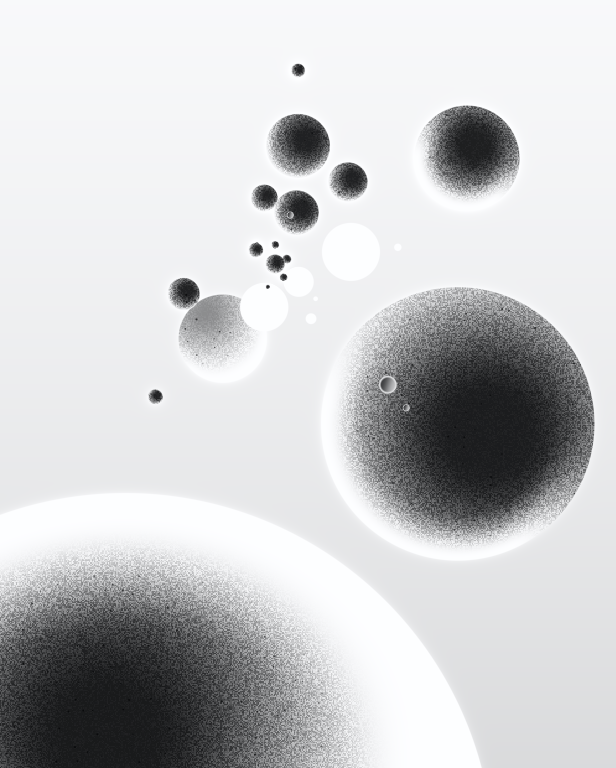
Reproduce this background procedurally as a WebGL 2 fragment shader.

```glsl
#version 300 es
precision highp float;
// Floating monochrome spheres over a pale vertical gradient.
// Each sphere is a disc shaded by a soft offset dark core and a one-sided
// bright rim, stippled with hashed grain and sparse cellular specks.
uniform vec2 u_resolution;
out vec4 fragColor;

const vec3 COOL_TINT = vec3(-0.003, 0.0, 0.006);
const float WHITE = 0.995;

float hash(vec2 p) {
  vec3 q = fract(vec3(p.xyx) * 0.1031);
  q += dot(q, q.yzx + 33.33);
  return fract((q.x + q.y) * q.z);
}

// Soft coverage of a disc; ball = centre and radius
float disc(vec2 p, vec3 ball, float pixel) {
  return 1.0 - smoothstep(-pixel, pixel, length(p - ball.xy) - ball.z);
}

// Fine stipple in -0.5..0.5
float grain(vec2 p) {
  return hash(floor(p * 620.0)) - 0.5;
}

// Sparse round flecks, one candidate in each cell
float specks(vec2 p, float density, float share, float pixel) {
  vec2 cell = floor(p * density);
  vec2 spot = 0.2 + 0.6 * vec2(hash(cell + 3.0), hash(cell + 19.0));
  float radius = mix(0.03, 0.11, hash(cell + 41.0));
  float dist = length(fract(p * density) - spot) - radius;
  float edge = pixel * density;
  return step(hash(cell + 7.0), share) * (1.0 - smoothstep(-edge, edge, dist));
}

// Shaded sphere: core is the dark centre in sphere units, reach the distances
// where its tone fades out, rim the radii of the bright edge facing rimDir
float sphere(float base, vec2 p, vec3 ball, vec2 core, vec2 reach,
             vec2 rim, vec2 rimDir, float dark, float pixel) {
  vec2 q = (p - ball.xy) / ball.z;
  float r = length(q);
  float facing = smoothstep(-0.6, 0.5, dot(q, rimDir) / max(r, 0.001));
  float glow = smoothstep(rim.x, rim.y, r) * facing;
  float body = smoothstep(reach.x, reach.y, length(q - core));
  float tone = 1.0 - (1.0 - body) * (1.0 - glow);
  float middle = 4.0 * tone * (1.0 - tone);
  float flecks = specks(p, 85.0, 0.2, pixel) * (1.0 - smoothstep(0.6, 0.95, tone));
  tone += grain(p) * (0.07 + 0.3 * middle) * (1.0 - smoothstep(0.85, 1.0, tone));
  float shade = mix(dark, WHITE, clamp(tone, 0.0, 1.0)) * (1.0 - 0.65 * flecks);
  float halo = 0.045 * exp(-max(r - 1.0, 0.0) * ball.z / 0.005);
  return mix(min(base + halo, WHITE), shade, disc(p, ball, pixel));
}

// Small dark ball with a pale lower left rim
float pebble(float base, vec2 p, vec3 ball, float pixel) {
  return sphere(base, p, ball, vec2(0.25, 0.2), vec2(0.2, 1.75),
                vec2(0.72, 1.08), vec2(-0.5, -0.86), 0.13, pixel);
}

// Flat luminous disc
float lamp(float base, vec2 p, vec3 ball, float pixel) {
  return mix(base, WHITE, disc(p, ball, pixel));
}

// Glassy bead with a bright ring
float bead(float base, vec2 p, vec3 ball, float pixel) {
  vec2 q = (p - ball.xy) / ball.z;
  float inside = mix(0.25, 0.75, smoothstep(-0.8, 0.9, q.x - q.y * 0.3));
  float ring = smoothstep(0.7, 0.95, length(q));
  return mix(base, mix(inside, 0.88, ring), disc(p, ball, pixel));
}

void main() {
  vec2 p = gl_FragCoord.xy / u_resolution.y;
  float px = 0.75 / u_resolution.y;

  // Backdrop, lighter towards the top
  float v = 0.855 + 0.17 * p.y - 0.05 * p.y * p.y;

  // Pale sphere and the luminous discs beside it
  v = sphere(v, p, vec3(0.290, 0.559, 0.0575), vec2(-0.4, 0.6), vec2(0.0, 1.6),
             vec2(0.7, 1.0), vec2(0.4, -0.9), 0.55, px);
  v = lamp(v, p, vec3(0.344, 0.600, 0.0315), px);
  v = lamp(v, p, vec3(0.389, 0.633, 0.0195), px);
  v = lamp(v, p, vec3(0.457, 0.672, 0.0378), px);
  v = lamp(v, p, vec3(0.518, 0.678, 0.0048), px);
  v = lamp(v, p, vec3(0.405, 0.585, 0.0070), px);
  v = lamp(v, p, vec3(0.411, 0.611, 0.0030), px);

  // Arc of tiny pebbles
  for (int i = 0; i < 5; i++) {
    float t = float(i);
    float angle = 1.95 - 0.85 * t;
    vec2 spot = vec2(0.345, 0.655) + 0.029 * vec2(cos(angle), sin(angle));
    v = pebble(v, p, vec3(spot, 0.002 + 0.004 * sin(0.68 * t + 0.2)), px);
  }

  // Cluster of dark balls
  v = pebble(v, p, vec3(0.388, 0.810, 0.0415), px);
  v = pebble(v, p, vec3(0.453, 0.763, 0.0255), px);
  v = pebble(v, p, vec3(0.344, 0.742, 0.0175), px);
  v = pebble(v, p, vec3(0.386, 0.723, 0.0290), px);
  v = pebble(v, p, vec3(0.388, 0.908, 0.0090), px);
  v = pebble(v, p, vec3(0.333, 0.674, 0.0095), px);
  v = pebble(v, p, vec3(0.358, 0.656, 0.0125), px);
  v = pebble(v, p, vec3(0.239, 0.617, 0.0210), px);
  v = pebble(v, p, vec3(0.202, 0.483, 0.0098), px);

  // Three large spheres
  v = sphere(v, p, vec3(0.608, 0.794, 0.0685), vec2(0.14, 0.25), vec2(0.2, 1.5),
             vec2(0.5, 0.95), vec2(-0.5, -0.86), 0.12, px);
  v = sphere(v, p, vec3(0.596, 0.448, 0.178), vec2(0.22, -0.06), vec2(0.25, 1.5),
             vec2(0.66, 0.98), vec2(-0.6, -0.8), 0.11, px);
  v = sphere(v, p, vec3(0.163, -0.122, 0.480), vec2(-0.05, 0.34), vec2(0.1, 0.85),
             vec2(0.62, 0.94), vec2(0.3, 0.95), 0.10, px);

  // Glassy beads
  v = bead(v, p, vec3(0.505, 0.499, 0.0115), px);
  v = bead(v, p, vec3(0.529, 0.469, 0.0045), px);
  v = bead(v, p, vec3(0.378, 0.720, 0.0045), px);

  fragColor = vec4(clamp(vec3(v) + COOL_TINT, 0.0, 1.0), 1.0);
}
```
